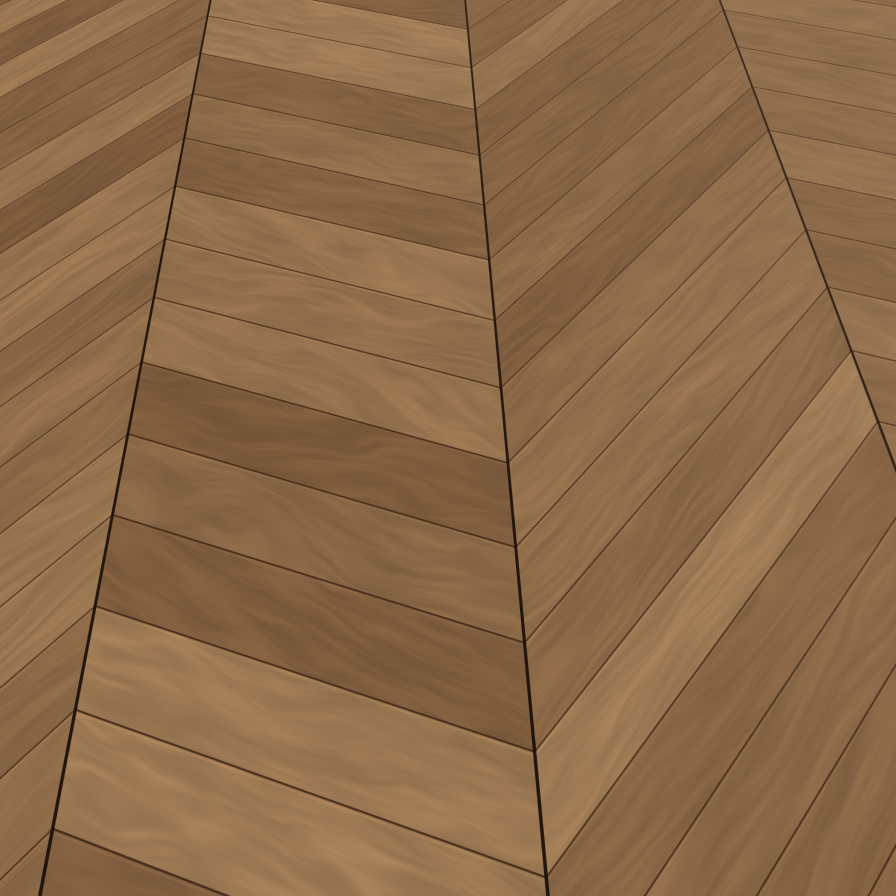
A Shadertoy shader for this texture:

```glsl
const vec2  VANISH        = vec2(0.4264, 2.0039); // where the seams meet
const float SEAM_OFFSET   = 0.0924;  // sideways slope of the central seam
const float COLUMN_WIDTH  = 0.283;   // slope between adjacent seams
const float DEPTH_SCALE   = 26.063;  // boards per unit of inverse depth
const float DEPTH_SHIFT   = 13.142;
const float FLOOR_SKEW    = 1.585;   // rotation of the floor to the viewer
const float CHEVRON_RISE  = 2.955;   // boards climbed across one column
const float SEAM_HALF     = 0.0036;
const float GROOVE_HALF   = 0.0095;
const float BEVEL_SHIFT   = 0.03;
const float BOARD_STRETCH = 5.0;     // board length over its width
const float GRAIN_AMOUNT  = 0.085;
const float FIBRE_AMOUNT  = 0.045;
const float CLOUD_AMOUNT  = 0.09;
const vec3  DARK_OAK      = vec3(0.490, 0.358, 0.238);
const vec3  LIGHT_OAK     = vec3(0.618, 0.480, 0.330);
const vec3  GROOVE_COLOR  = vec3(0.235, 0.145, 0.080);
const vec3  SEAM_COLOR    = vec3(0.110, 0.070, 0.035);
const vec3  SHEEN_COLOR   = vec3(0.630, 0.510, 0.390);

float hash(vec2 p) {
    vec3 q = fract(p.xyx * 0.1031);
    q += dot(q, q.yzx + 33.33);
    return fract((q.x + q.y) * q.z);
}

float noise(vec2 p) {
    vec2 cell = floor(p), f = fract(p);
    f = f * f * (3.0 - 2.0 * f);
    float low  = mix(hash(cell), hash(cell + vec2(1, 0)), f.x);
    float high = mix(hash(cell + vec2(0, 1)), hash(cell + vec2(1, 1)), f.x);
    return mix(low, high, f.y);
}

float fbm(vec2 p) {
    float sum = 0.0, gain = 0.5;
    for (int i = 0; i < 3; i++) {
        sum += gain * noise(p);
        p = p * 2.03 + 17.3;
        gain *= 0.5;
    }
    return sum / 0.875;
}

// Box-filtered coverage of a line around d = 0
float line(float d, float halfWidth, float pixel) {
    float a = clamp(d + 0.5 * pixel, -halfWidth, halfWidth);
    float b = clamp(d - 0.5 * pixel, -halfWidth, halfWidth);
    return (a - b) / pixel;
}

// x runs along the board, y across it
vec3 oak(vec2 boardUV, vec2 id) {
    float tone = hash(id + 71.0);
    float tilt = (hash(id + 23.0) - 0.5) * 0.35;
    vec2 q = vec2(boardUV.x * BOARD_STRETCH, boardUV.y);
    q.y += tilt * q.x;
    q += 40.0 * vec2(hash(id + 5.0), hash(id + 13.0));

    float cloud = fbm(q * vec2(0.9, 2.2));
    float warp  = fbm(q * vec2(0.65, 1.3) + 9.0);
    float grain = noise(vec2(q.x * 1.5, q.y * 11.0 + warp * 9.0));
    float fibre = noise(vec2(q.x * 3.5, q.y * 27.0 + warp * 14.0));

    vec3 color = mix(DARK_OAK, LIGHT_OAK, pow(tone, 1.2));
    float shade = CLOUD_AMOUNT * (cloud - 0.5)
                + GRAIN_AMOUNT * (grain - 0.5)
                + FIBRE_AMOUNT * (fibre - 0.5);
    return color * (1.0 + 1.3 * shade);
}

void mainImage(out vec4 fragColor, in vec2 fragCoord) {
    vec2 p = fragCoord / iResolution.xy;

    // Project the canvas onto the floor
    float depth = VANISH.y - p.y;
    float u = ((p.x - VANISH.x) / depth - SEAM_OFFSET) / COLUMN_WIDTH;
    float v = DEPTH_SCALE / depth - DEPTH_SHIFT - FLOOR_SKEW * u;

    // Fold the rows into a chevron
    float zigzag = abs(u - 2.0 * round(u * 0.5));
    float row = v - CHEVRON_RISE * zigzag;
    vec2 id = vec2(floor(u), floor(row));
    vec3 color = oak(vec2(fract(u), fract(row)), id);

    // Grooves between boards, with a lit lower edge
    float rowPixel = fwidth(row), seamPixel = fwidth(u);
    float grooveDist = row - round(row);
    float bevel = line(grooveDist + BEVEL_SHIFT, GROOVE_HALF, rowPixel);
    float groove = line(grooveDist, GROOVE_HALF, rowPixel);
    color *= 1.0 + 0.07 * bevel;
    color = mix(color, GROOVE_COLOR, 0.85 * groove);

    // Seams between columns
    float seam = line(u - round(u), SEAM_HALF, seamPixel);
    color = mix(color, SEAM_COLOR, 0.95 * seam);

    // Soft sheen towards the far right
    float sheen = smoothstep(0.9, 2.0, p.x + p.y);
    color = mix(color, SHEEN_COLOR, 0.22 * sheen);
    fragColor = vec4(color, 1.0);
}
```
